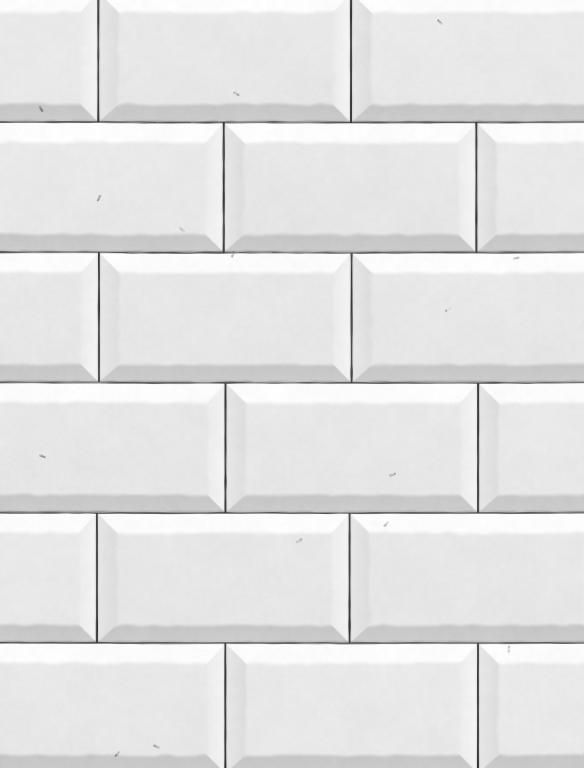
Give the GLSL for this texture, as a WebGL 2 fragment shader.

```glsl
#version 300 es
precision highp float;
// White bevelled wall tiles in running bond with thin dark joints.
// Each tile is a flat face framed by four mitred slopes, shaded by direction;
// noise adds glaze mottling, uneven joints and a few small chips.

uniform vec2 u_resolution;
out vec4 fragColor;

float hash(vec2 p) {
    return fract(sin(dot(p, vec2(127.1, 311.7))) * 43758.5453);
}

float noise(vec2 p) {
    vec2 i = floor(p), f = fract(p);
    f = f * f * (3.0 - 2.0 * f);
    return mix(mix(hash(i), hash(i + vec2(1, 0)), f.x),
               mix(hash(i + vec2(0, 1)), hash(i + vec2(1, 1)), f.x), f.y);
}

// Grey of the glazed tile; local is measured from its lower left corner
float tileShade(vec2 local, vec2 size, vec2 p, vec2 id) {
    vec2 toFar = size - local;
    float dx = min(local.x / 0.0265, toFar.x / 0.0235);
    float dy = min(local.y / 0.0235, toFar.y / 0.0265);

    float face = 0.908 + 0.012 * (hash(id) - 0.5) + 0.012 * (local.y / size.y - 0.5);
    float leftSlope = mix(0.905, 0.865, clamp(dx, 0.0, 1.0));
    float rightSlope = mix(0.955, 0.925, clamp(dx, 0.0, 1.0));
    float side = local.x < toFar.x ? leftSlope : rightSlope;
    float level = local.y < toFar.y ? mix(0.8, 0.775, clamp(dy, 0.0, 1.0)) : 0.988;

    // Slopes meet along the corner mitres and soften into the face
    float slope = mix(level, side, smoothstep(-0.08, 0.08, dy - dx));
    float wobble = 0.12 * (noise(p * vec2(60.0, 60.0)) - 0.5);
    float onFace = smoothstep(0.84, 1.14, min(dx, dy) + wobble);
    return mix(slope, face, onFace);
}

// Sparse slanted scratches and chips, one possible per cell
float chips(vec2 p, float px) {
    vec2 cell = floor(p / 0.09);
    float pick = hash(cell + 7.3);
    vec2 center = 0.2 + 0.6 * vec2(hash(cell + 1.7), hash(cell + 4.1));
    vec2 d = p - (cell + center) * 0.09;
    float a = 6.283 * hash(cell + 9.2);
    d = mat2(cos(a), -sin(a), sin(a), cos(a)) * d;
    d.x -= clamp(d.x, -0.003, 0.003);
    float mark = 1.0 - smoothstep(0.0004, 0.0012 + px, length(d));
    return mark * step(0.86, pick) * noise(p * 420.0);
}

void main() {
    float px = 1.0 / u_resolution.y;
    vec2 p = gl_FragCoord.xy * px;
    vec2 size = vec2(0.329, 0.1695);

    // Running bond: odd rows shift by half a tile, with slight laying error
    float y = p.y - 0.1628 + 0.0008 * (noise(vec2(p.x * 9.0, 2.0)) - 0.5);
    float row = floor(y / size.y);
    float shift = 0.128 + 0.5 * size.x * mod(row, 2.0) + 0.004 * (hash(vec2(row, 3.0)) - 0.5);
    float x = p.x - shift;
    vec2 id = vec2(floor(x / size.x), row);
    vec2 local = vec2(x, y) - id * size;

    float shade = tileShade(local, size, p, id);

    // Glaze mottling and fine grain
    shade += 0.012 * (noise(p * 28.0) - 0.5) + 0.010 * (noise(p * 110.0) - 0.5);
    shade += 0.012 * (noise(p * 380.0) - 0.5);
    shade -= 0.35 * chips(p, px);

    // Soft grime along the lower edge and beside the upright joints
    vec2 edge = min(local, size - local);
    shade -= 0.13 * (1.0 - smoothstep(0.001, 0.005, local.y)) * noise(p * vec2(90.0, 20.0));
    shade -= 0.06 * (1.0 - smoothstep(0.001, 0.004, edge.x));

    // Joints: upright ones are darker, level ones greyer and broken in tone
    vec2 halfWidth = 0.0013 + 0.0005 * (vec2(noise(p.yx * 70.0), noise(p * 70.0)) - 0.5);
    vec2 joint = 1.0 - smoothstep(halfWidth - 0.6 * px, halfWidth + 0.6 * px, edge);
    float levelTone = 0.32 + 0.26 * noise(vec2(p.x * 45.0, row));
    float uprightTone = 0.2 + 0.14 * noise(vec2(p.y * 50.0, id.x));
    shade = mix(shade, levelTone, joint.y);
    shade = mix(shade, uprightTone, joint.x);

    fragColor = vec4(vec3(clamp(shade, 0.0, 1.0)), 1.0);
}
```
